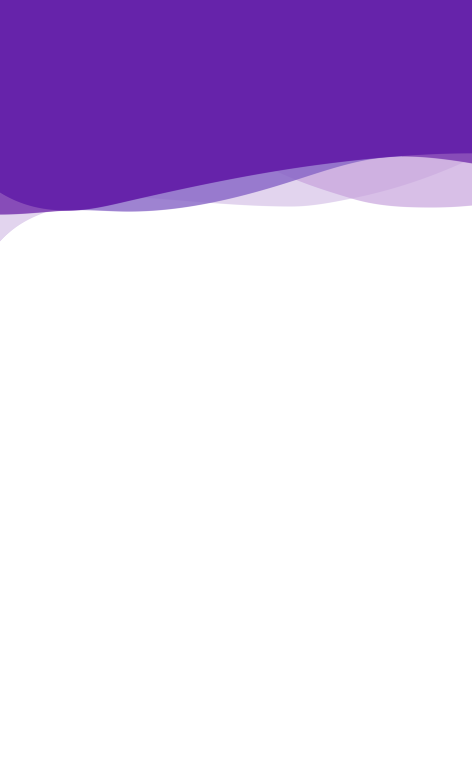
This background is drawn by a WebGL 1 fragment shader. Its source:

```glsl
precision highp float;
// A violet header with overlapping translucent waves above a white page.

uniform vec2 u_resolution;

const vec3 PAGE = vec3(1.0);
const vec3 VIOLET = vec3(0.40, 0.137, 0.667);
const vec3 PLUM = vec3(0.53, 0.30, 0.72);
const vec3 PERIWINKLE = vec3(0.525, 0.39, 0.775);
const vec3 ORCHID = vec3(0.775, 0.63, 0.86);
const vec3 MIST = vec3(0.886, 0.832, 0.935);
const float ORCHID_ALPHA = 0.68;
const float PERIWINKLE_ALPHA = 0.80;
const float EDGE_SOFTNESS = 0.7; // half width of an edge, in device steps

// The ribbon is periwinkle between these two pinch points, plum outside.
const float PINCH_LEFT = 0.17;
const float PINCH_RIGHT = 0.851;

// Wave knots: position across, depth below the top, slope.
const vec3 HEADER_0 = vec3(0.0, 0.2507, 0.38);
const vec3 HEADER_1 = vec3(0.145, 0.2742, 0.0);
const vec3 HEADER_2 = vec3(0.277, 0.2611, -0.141);
const vec3 HEADER_3 = vec3(0.681, 0.2141, -0.08);
const vec3 HEADER_4 = vec3(1.0, 0.1997, 0.0);

const vec3 RIBBON_0 = vec3(0.0, 0.2794, 0.0);
const vec3 RIBBON_1 = vec3(0.138, 0.2742, -0.043);
const vec3 RIBBON_2 = vec3(0.272, 0.2755, 0.0);
const vec3 RIBBON_3 = vec3(0.617, 0.2363, -0.196);
const vec3 RIBBON_4 = vec3(0.851, 0.2037, 0.0);
const vec3 RIBBON_5 = vec3(1.0, 0.2128, 0.104);

const vec3 MIST_0 = vec3(0.0, 0.3146, -0.675);
const vec3 MIST_1 = vec3(0.089, 0.2781, -0.245);
const vec3 MIST_2 = vec3(0.234, 0.2546, 0.031);
const vec3 MIST_3 = vec3(0.617, 0.2689, 0.0);
const vec3 MIST_4 = vec3(0.745, 0.2585, -0.123);
const vec3 MIST_5 = vec3(1.0, 0.2063, -0.29);

const vec3 ORCHID_0 = vec3(0.553, 0.2128, 0.337);
const vec3 ORCHID_1 = vec3(0.745, 0.2585, 0.184);
const vec3 ORCHID_2 = vec3(0.915, 0.2702, 0.0);
const vec3 ORCHID_3 = vec3(1.0, 0.2676, -0.061);

// Cubic Hermite curve between two knots.
float bend(float x, vec3 a, vec3 b) {
    float span = b.x - a.x;
    float t = clamp((x - a.x) / span, 0.0, 1.0);
    float s = 1.0 - t;
    float ease = t * t * (3.0 - 2.0 * t);
    return mix(a.y, b.y, ease) + span * t * s * (a.z * s - b.z * t);
}

float headerEdge(float x) {
    if (x < HEADER_1.x) return bend(x, HEADER_0, HEADER_1);
    if (x < HEADER_2.x) return bend(x, HEADER_1, HEADER_2);
    if (x < HEADER_3.x) return bend(x, HEADER_2, HEADER_3);
    return bend(x, HEADER_3, HEADER_4);
}

float ribbonEdge(float x) {
    if (x < RIBBON_1.x) return bend(x, RIBBON_0, RIBBON_1);
    if (x < RIBBON_2.x) return bend(x, RIBBON_1, RIBBON_2);
    if (x < RIBBON_3.x) return bend(x, RIBBON_2, RIBBON_3);
    if (x < RIBBON_4.x) return bend(x, RIBBON_3, RIBBON_4);
    return bend(x, RIBBON_4, RIBBON_5);
}

float mistEdge(float x) {
    if (x < MIST_1.x) return bend(x, MIST_0, MIST_1);
    if (x < MIST_2.x) return bend(x, MIST_1, MIST_2);
    if (x < MIST_3.x) return bend(x, MIST_2, MIST_3);
    if (x < MIST_4.x) return bend(x, MIST_3, MIST_4);
    return bend(x, MIST_4, MIST_5);
}

float orchidEdge(float x) {
    if (x < ORCHID_1.x) return bend(x, ORCHID_0, ORCHID_1);
    if (x < ORCHID_2.x) return bend(x, ORCHID_1, ORCHID_2);
    return bend(x, ORCHID_2, ORCHID_3);
}

// Coverage of the area above an edge.
float above(float depth, float edge) {
    float soft = EDGE_SOFTNESS / u_resolution.y;
    return 1.0 - smoothstep(-soft, soft, depth - edge);
}

void main() {
    vec2 uv = gl_FragCoord.xy / u_resolution;
    float x = uv.x;
    float depth = 1.0 - uv.y;

    // Pale waves at the back
    vec3 color = mix(PAGE, MIST, above(depth, mistEdge(x)));
    color = mix(color, ORCHID, ORCHID_ALPHA * above(depth, orchidEdge(x)));

    // Ribbon crossing the header edge
    float middle = step(PINCH_LEFT, x) * step(x, PINCH_RIGHT);
    vec3 ribbonColor = mix(PLUM, PERIWINKLE, middle);
    float ribbonAlpha = mix(1.0, PERIWINKLE_ALPHA, middle);
    color = mix(color, ribbonColor, ribbonAlpha * above(depth, ribbonEdge(x)));

    // Solid header in front
    color = mix(color, VIOLET, above(depth, headerEdge(x)));

    gl_FragColor = vec4(color, 1.0);
}
```
